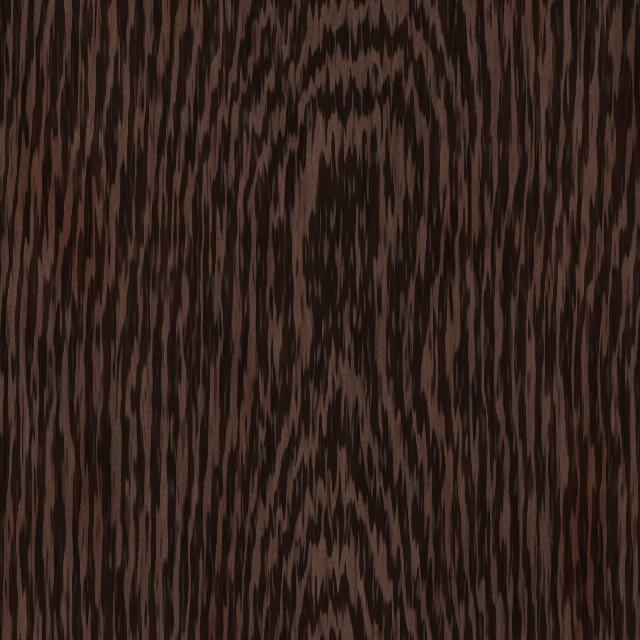
This texture is drawn by a three.js fragment shader. Its source:

```glsl
// Dark wenge veneer: cathedral arches in the middle, fine straight grain at the sides.
varying vec2 vUv;

#define RING_DENSITY 45.0   // growth rings per unit width at the sides
#define ARCH_DENSITY 9.0    // arches per unit height along the axis
#define ARCH_WIDTH 0.14     // roundness of the arch tips
#define ARCH_REACH 0.21     // how far the arches spread sideways
#define JAGGEDNESS 0.40     // fibre tearing of the ring edges
#define BAND_BIAS -0.30     // negative gives more dark wood
#define DARK_WOOD vec3(0.092, 0.058, 0.044)
#define WARM_DARK vec3(0.175, 0.105, 0.080)
#define BROWN_WOOD vec3(0.265, 0.182, 0.148)
#define PALE_BROWN vec3(0.360, 0.268, 0.230)
#define PORE_GREY vec3(0.310, 0.262, 0.250)

const float TAU = 6.2831853;

float hash(vec2 p) {
  vec3 q = fract(p.xyx * vec3(0.1031, 0.1030, 0.0973));
  q += dot(q, q.yzx + 33.33);
  return fract((q.x + q.y) * q.z);
}

float cornerSlope(vec2 cell, vec2 offset) {
  float angle = TAU * hash(cell);
  return dot(vec2(cos(angle), sin(angle)), offset);
}

// Gradient noise, roughly -1 to 1
float gradientNoise(vec2 p) {
  vec2 i = floor(p), f = fract(p);
  vec2 u = f * f * f * (f * (f * 6.0 - 15.0) + 10.0);
  vec2 e = vec2(1.0, 0.0);
  float low = mix(cornerSlope(i, f), cornerSlope(i + e, f - e), u.x);
  float high = mix(cornerSlope(i + e.yx, f - e.yx), cornerSlope(i + 1.0, f - 1.0), u.x);
  return 1.4 * mix(low, high, u.y);
}

// Noise drawn out along the fibres; seed picks an independent layer
float fibre(vec2 uv, float across, float along, float seed) {
  return gradientNoise(uv * vec2(across, along) + seed * vec2(17.3, 41.7));
}

// Ring coordinate: whole numbers lie in the middle of the brown bands
float ringField(vec2 uv, float axisDistance, float archZone) {
  float plateau = 3.3 * smoothstep(0.35, 0.82, uv.y);
  float height = ARCH_DENSITY * uv.y - plateau - 3.6;
  float sides = sqrt(axisDistance * axisDistance + ARCH_WIDTH * ARCH_WIDTH) - ARCH_WIDTH;
  float rings = 3.55 + height * archZone + RING_DENSITY * sides;
  rings += 0.55 * fibre(uv, 4.0, 1.6, 1.0) + 0.40 * fibre(uv, 14.0, 3.0, 2.0);
  rings += JAGGEDNESS * fibre(uv, 105.0, 9.0, 3.0);
  rings += 0.5 * JAGGEDNESS * fibre(uv, 210.0, 20.0, 4.0);
  return rings;
}

void main() {
  vec2 uv = vUv;

  // Slightly wandering axis of the arches
  float axis = 0.52 + 0.05 * uv.y + 0.03 * fibre(uv, 0.0, 2.5, 5.0);
  float axisDistance = uv.x - axis;
  float spread = axisDistance / ARCH_REACH;
  float archZone = exp(-spread * spread);

  // Alternating dark and brown bands, uneven from ring to ring
  float rings = ringField(uv, axisDistance, archZone);
  float unevenness = 0.40 * gradientNoise(vec2(rings * 0.7, uv.y * 2.5))
                   + 0.35 * fibre(uv, 45.0, 5.0, 6.0);
  float wave = cos(TAU * (rings - 0.05)) + BAND_BIAS + unevenness;
  float brownMask = smoothstep(-0.45, 0.45, wave);

  // Fibre tones inside each kind of wood
  float coarse = fibre(uv, 60.0, 6.0, 7.0);
  float fine = fibre(uv, 190.0, 24.0, 8.0);
  float speckle = gradientNoise(uv * vec2(250.0, 170.0));
  float darkTone = clamp(0.32 + 0.5 * coarse + 0.35 * fine, 0.0, 1.0);
  float brownTone = clamp(0.52 + 0.4 * coarse + 0.3 * fine + 0.2 * speckle, 0.0, 1.0);
  vec3 darkWood = mix(DARK_WOOD, WARM_DARK, darkTone * mix(1.0, 0.7, archZone));
  vec3 brownWood = mix(BROWN_WOOD, PALE_BROWN, brownTone);

  // Thin dark vessels cut through the brown bands
  float vessels = smoothstep(0.25, 0.65, fibre(uv, 160.0, 13.0, 9.0));
  brownWood = mix(brownWood, WARM_DARK, 0.75 * vessels);
  vec3 color = mix(darkWood, brownWood, brownMask);

  // Short grey pores, clearest in the dark wood of the arches
  float pores = smoothstep(0.15, 0.65, fibre(uv, 215.0, 19.0, 10.0));
  float poreStrength = mix(0.30, 0.75, archZone) * (1.0 - 0.8 * brownMask);
  color = mix(color, PORE_GREY, pores * poreStrength);

  // Reddish cast in patches beside the arches, then broad light variation
  float redPatch = smoothstep(0.0, 0.7, fibre(uv, 9.0, 2.5, 11.0)) * (1.0 - archZone);
  color *= mix(vec3(1.0), vec3(0.92, 0.78, 0.70), redPatch);
  color *= 1.0 + 0.10 * fibre(uv, 6.0, 1.5, 12.0) + 0.05 * speckle;

  gl_FragColor = vec4(color, 1.0);
}
```
